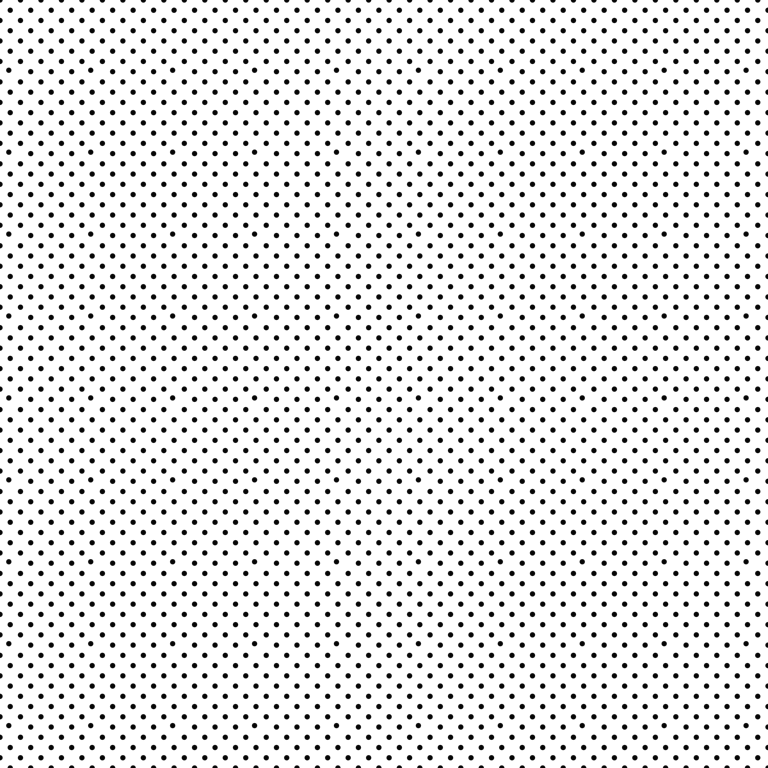
Give the GLSL for this pattern, as a three.js fragment shader.

```glsl
varying vec2 vUv;

const float HALF_STEPS = 75.0;   // half dot spacings across the canvas
const float DOT_RADIUS = 0.255;  // in half spacings
const float EDGE_SOFTNESS = 0.075;
const float SHIFT_PERIOD = 8.0;  // every eighth half step holds a shifted dot
const vec2 SHIFT_CELL = vec2(1.0, 7.0);
const vec2 DOT_SHIFT = vec2(-0.14);
const vec3 PAPER = vec3(1.0);
const vec3 INK = vec3(0.02);

// 1 for the lattice sites whose dot sits slightly off centre
float isShifted(vec2 site, vec2 cell, float period) {
  vec2 offset = abs(mod(site - cell + 0.5 * period, period) - 0.5 * period);
  return 1.0 - step(0.5, max(offset.x, offset.y));
}

// Distance to the nearest dot centre of a square grid with spacing 2
float gridDistance(vec2 p, vec2 origin) {
  vec2 site = 2.0 * floor((p - origin) * 0.5 + 0.5) + origin;
  vec2 centre = site + DOT_SHIFT * isShifted(site, SHIFT_CELL, SHIFT_PERIOD);
  return length(p - centre);
}

float dotCoverage(float dist, float radius, float softness) {
  return 1.0 - smoothstep(radius - softness, radius + softness, dist);
}

void main() {
  // Lattice coordinates run down from the upper left corner
  vec2 p = vec2(vUv.x, 1.0 - vUv.y) * HALF_STEPS;

  // Two interleaved grids form the staggered rows
  float dist = min(gridDistance(p, vec2(0.0)), gridDistance(p, vec2(1.0)));

  float ink = dotCoverage(dist, DOT_RADIUS, EDGE_SOFTNESS);
  gl_FragColor = vec4(mix(PAPER, INK, ink), 1.0);
}
```
